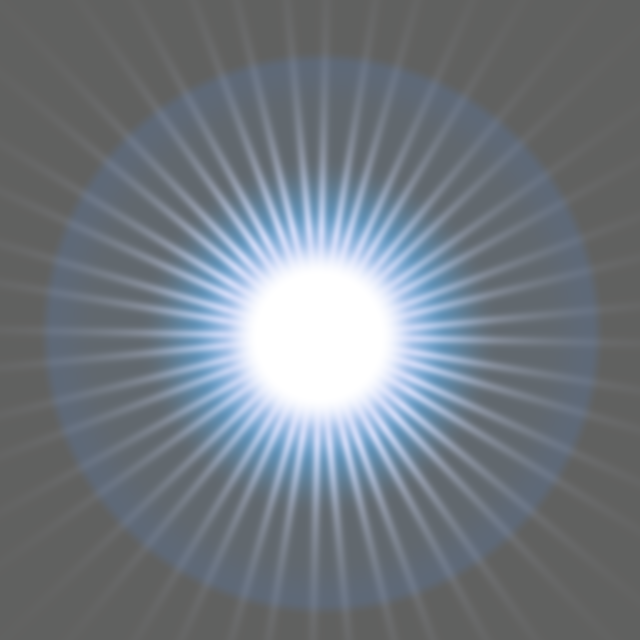
Reproduce this background procedurally as a three.js fragment shader.

```glsl
varying vec2 vUv;

const float TAU = 6.2831853;

// Layout
const vec2 STAR_CENTER = vec2(0.499, 0.474);
const vec2 HALO_CENTER = vec2(0.503, 0.479);
const float HALO_RADIUS = 0.432;
const float HALO_SOFTNESS = 0.012;
const float RIM_INNER = 0.35;

// Rays
const float RAY_COUNT = 48.0;
const float RAY_PHASE = 0.103;
const float RAY_STAGGER = 0.007;
const float RAY_WIDTH = 0.0043;
const float RAY_SPREAD = 0.004;
const float RAY_FALLOFF = 8.5;
const float RAY_START = 0.14;
const float BRIGHT_AXIS = 2.06;

// Colours
const vec3 GRAY = vec3(0.378, 0.380, 0.375);
const vec3 HALO = vec3(0.380, 0.408, 0.432);
const vec3 RIM = vec3(0.370, 0.411, 0.468);
const vec3 BLUE = vec3(0.360, 0.590, 0.760);
const vec3 PALE = vec3(0.750, 0.820, 0.960);
const vec3 RAY = vec3(0.840, 0.870, 0.980);
const vec3 WHITE = vec3(1.0);

// One at the inner radius, zero at the outer radius
float fadeOut(float inner, float outer, float r) {
  return 1.0 - smoothstep(inner, outer, r);
}

// Bell-shaped streak around a ray angle
float streak(float angle, float rayAngle, float r) {
  float d = r * sin(angle - rayAngle);
  float w = RAY_WIDTH + RAY_SPREAD * r;
  return exp(-0.5 * d * d / (w * w));
}

// Nearest ray and its neighbours, alternately staggered in angle
float rays(vec2 p, float r) {
  float angle = atan(p.y, p.x);
  float spacing = TAU / RAY_COUNT;
  float nearest = floor((angle - RAY_PHASE) / spacing + 0.5);
  float sum = 0.0;
  for (int i = -1; i <= 1; i++) {
    float k = nearest + float(i);
    float stagger = RAY_STAGGER * (2.0 * mod(k, 2.0) - 1.0);
    sum += streak(angle, RAY_PHASE + k * spacing + stagger, r);
  }
  float axisGain = 1.0 + 0.22 * cos(2.0 * (angle - BRIGHT_AXIS));
  float fade = min(exp(-(r - RAY_START) * RAY_FALLOFF), 0.9);
  return min(sum, 1.0) * min(fade * axisGain, 0.9);
}

void main() {
  vec2 p = vUv - STAR_CENTER;
  float r = length(p);
  float haloR = length(vUv - HALO_CENTER);

  // Faint disc with a bluer rim
  float disc = fadeOut(HALO_RADIUS - HALO_SOFTNESS, HALO_RADIUS + HALO_SOFTNESS, haloR);
  vec3 discColor = mix(HALO, RIM, smoothstep(RIM_INNER, HALO_RADIUS - HALO_SOFTNESS, haloR));
  vec3 color = mix(GRAY, discColor, disc);

  // Layered glow
  color = mix(color, BLUE, fadeOut(0.16, 0.285, r));
  color = mix(color, PALE, fadeOut(0.11, 0.20, r));

  // Rays and the bright core
  color = mix(color, RAY, rays(p, r));
  color = mix(color, WHITE, fadeOut(0.095, 0.15, r));

  gl_FragColor = vec4(color, 1.0);
}
```
